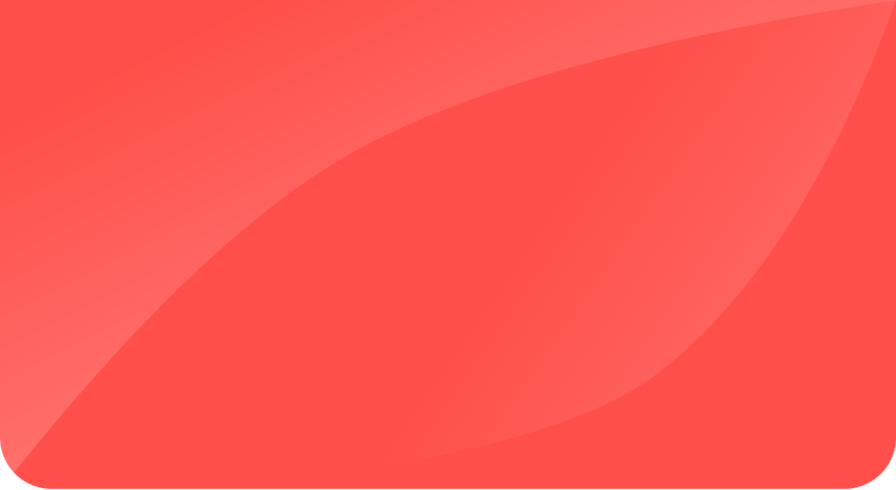
Reproduce this background procedurally as a WebGL 2 fragment shader.

```glsl
#version 300 es
precision highp float;
// A coral card with rounded lower corners and a broad leaf sweeping to the top right.
// Piecewise quadratic curves bound the leaf; linear white sheens light the area
// above it and its lower right side.

uniform vec2 u_resolution;
out vec4 fragColor;

// Lengths are in canvas heights, origin at the lower left.
const float ASPECT = 512.0 / 280.0;
const vec3 CORAL = vec3(1.0, 0.31, 0.29);
const vec3 WHITE = vec3(1.0);

const float CORNER_RADIUS = 0.105;
const float CARD_BOTTOM = 0.0025;

// Points of the two leaf edges, from left to right.
const vec2 TIP = vec2(ASPECT, 1.0);
const vec2 UPPER_START = vec2(0.029, 0.036);
const vec2 UPPER_BEND_A = vec2(0.410, 0.512);
const vec2 UPPER_JOINT = vec2(0.714, 0.686);
const vec2 UPPER_BEND_B = vec2(1.064, 0.883);
const vec2 LOWER_START = vec2(0.714, 0.038);
const vec2 LOWER_BEND_A = vec2(1.174, 0.107);
const vec2 LOWER_JOINT = vec2(1.345, 0.240);
const vec2 LOWER_BEND_B = vec2(1.638, 0.469);

// Sheens: direction, range along it, and strength at the far end.
const vec2 SKY_DIRECTION = vec2(0.45, -0.89);
const vec2 SKY_RANGE = vec2(-0.652, -0.033);
const float SKY_STRENGTH = 0.18;
const vec2 LEAF_DIRECTION = vec2(0.82, -0.57);
const vec2 LEAF_RANGE = vec2(0.597, 0.978);
const float LEAF_STRENGTH = 0.10;

// Height at x of a quadratic curve that runs from left to right.
float curveHeight(float x, vec2 start, vec2 bend, vec2 end) {
    vec2 a = start - 2.0 * bend + end;
    vec2 b = bend - start;
    float c = start.x - x;
    float t = -c / (b.x + sqrt(max(b.x * b.x - a.x * c, 0.0)));
    return start.y + t * (2.0 * b.y + t * a.y);
}

float upperEdge(float x) {
    return x < UPPER_JOINT.x
        ? curveHeight(x, UPPER_START, UPPER_BEND_A, UPPER_JOINT)
        : curveHeight(x, UPPER_JOINT, UPPER_BEND_B, TIP);
}

float lowerEdge(float x) {
    return x < LOWER_JOINT.x
        ? curveHeight(x, LOWER_START, LOWER_BEND_A, LOWER_JOINT)
        : curveHeight(x, LOWER_JOINT, LOWER_BEND_B, TIP);
}

// Signed distance to the card; its top lies beyond the canvas.
float cardDistance(vec2 p) {
    vec2 halfSize = vec2(0.5 * ASPECT, 1.0);
    vec2 q = abs(p - vec2(halfSize.x, CARD_BOTTOM + halfSize.y));
    q += CORNER_RADIUS - halfSize;
    return length(max(q, 0.0)) + min(max(q.x, q.y), 0.0) - CORNER_RADIUS;
}

// Smooth one-pixel step, 1 where the field is positive.
float coverage(float field) {
    return clamp(0.5 + field / max(fwidth(field), 1e-5), 0.0, 1.0);
}

float sheen(vec2 p, vec2 direction, vec2 range, float strength) {
    float along = (dot(p, direction) - range.x) / (range.y - range.x);
    return strength * clamp(along, 0.0, 1.0);
}

void main() {
    vec2 p = gl_FragCoord.xy / u_resolution * vec2(ASPECT, 1.0);

    float aboveLeaf = coverage(p.y - upperEdge(p.x));
    float aboveBase = coverage(p.y - lowerEdge(p.x));

    // Light on the leaf, then on the area above it
    float light = aboveBase * sheen(p, LEAF_DIRECTION, LEAF_RANGE, LEAF_STRENGTH);
    light = mix(light, sheen(p, SKY_DIRECTION, SKY_RANGE, SKY_STRENGTH), aboveLeaf);

    // Card over a white ground
    vec3 color = mix(CORAL, WHITE, light);
    color = mix(WHITE, color, coverage(-cardDistance(p)));
    fragColor = vec4(color, 1.0);
}
```
